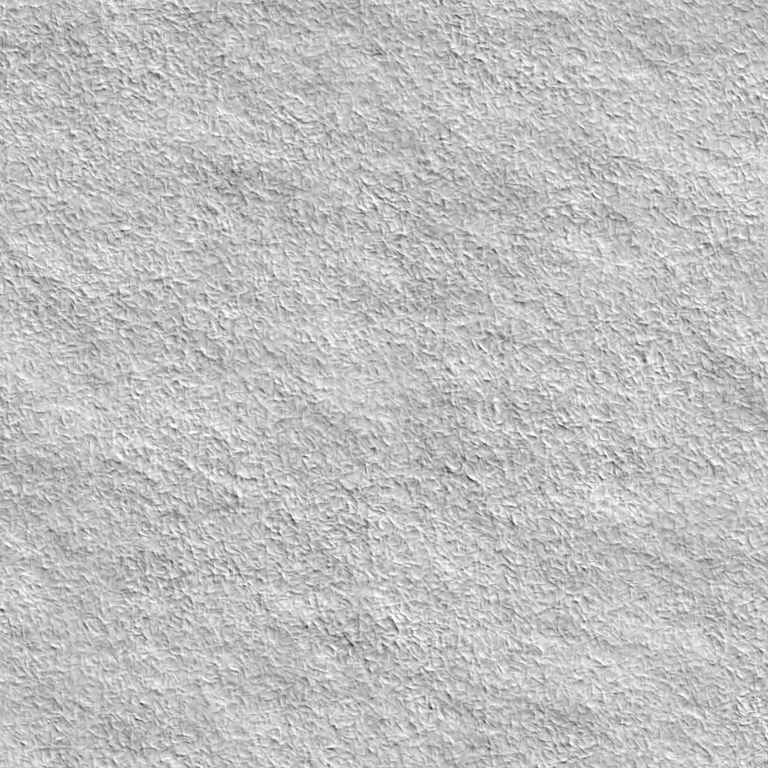
Write a WebGL 1 fragment shader that draws this texture.

```glsl
precision highp float;
uniform vec2 u_resolution;

const vec2 LIGHT = vec2(0.55, 0.835);

float hash(vec2 p) {
  return fract(sin(dot(p, vec2(127.1, 311.7))) * 43758.5453);
}

float noise(vec2 p) {
  vec2 i = floor(p), f = fract(p);
  f = f * f * (3.0 - 2.0 * f);
  return mix(mix(hash(i), hash(i + vec2(1.0, 0.0)), f.x),
             mix(hash(i + vec2(0.0, 1.0)), hash(i + 1.0), f.x), f.y);
}

// Lumps of the surface, from broad to small
float lumps(vec2 p) {
  float sum = 0.0, amplitude = 0.5;
  p *= vec2(8.0, 10.0);
  for (int i = 0; i < 5; i++) {
    sum += amplitude * noise(p);
    p = mat2(1.6, 1.2, -1.2, 1.6) * p + 7.3;
    amplitude *= 0.53;
  }
  return sum;
}

// Side-lit short fibres, six per cell, lying in all directions
float fibres(vec2 p) {
  vec2 cell = floor(p);
  float shade = 0.0;
  for (int y = -1; y <= 1; y++) {
    for (int x = -1; x <= 1; x++) {
      for (int k = 0; k < 6; k++) {
        vec2 id = cell + vec2(float(x), float(y));
        vec2 seed = id + float(k) * vec2(17.3, 41.9);
        vec2 centre = id + vec2(hash(seed + 0.13), hash(seed + 5.71));
        float angle = 6.2832 * hash(seed + 9.37);
        vec2 along = vec2(cos(angle), sin(angle));
        vec2 across = vec2(-along.y, along.x);
        float halfLength = mix(0.4, 0.9, hash(seed + 13.9));
        float width = mix(0.07, 0.14, hash(seed + 21.1));
        float strength = mix(0.5, 1.0, hash(seed + 33.7));

        vec2 q = p - centre;
        float a = dot(q, along);
        float bend = 0.3 * (hash(seed + 27.7) - 0.5);
        float d = (dot(q, across) + bend * a * a) / width;
        float taper = 1.0 - smoothstep(halfLength * 0.4, halfLength, abs(a));
        float slope = d * exp(0.5 - 0.5 * d * d);
        shade += slope * taper * strength * dot(across, LIGHT);
      }
    }
  }
  return shade;
}

void main() {
  vec2 p = gl_FragCoord.xy / min(u_resolution.x, u_resolution.y);

  // Fibres fade out where the surface is smoother
  float roughness = mix(0.6, 1.35, noise(p * 11.0 + 3.1) * 0.5 + noise(p * 27.0) * 0.5);
  float relief = 0.118 * roughness * (fibres(p * 80.0) + 0.5 * fibres(p * 39.0 + 90.0));

  // Undulation, uneven tone and fine grain
  relief += 1.7 * (lumps(p) - lumps(p + LIGHT * 0.004));
  relief += 0.05 * (noise(p * vec2(5.0, 8.0) + 11.0) - 0.5);
  relief += 0.07 * (noise(p * 256.0) - 0.5);

  // Highlights are compressed, shadows run deeper
  float tone = 0.757 + relief - 0.5 * relief * relief;
  gl_FragColor = vec4(vec3(clamp(tone, 0.3, 0.97)), 1.0);
}
```
